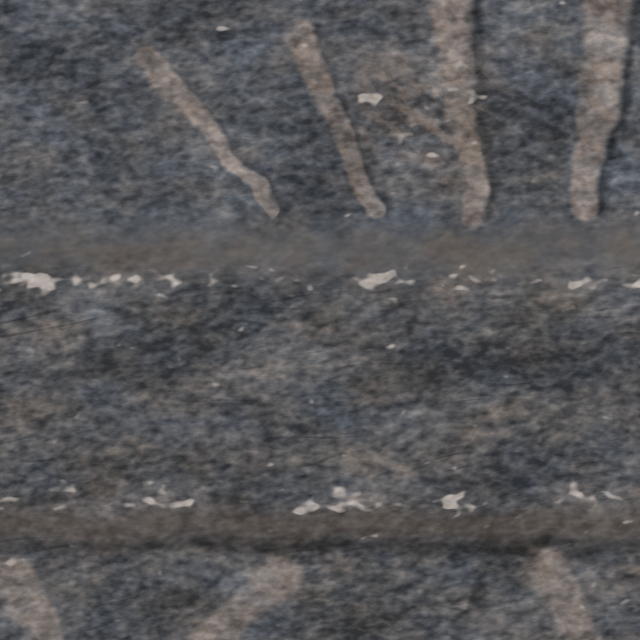
This texture is drawn by a WebGL 2 fragment shader. Its source:

```glsl
#version 300 es
precision highp float;
// Weathered slate with two horizontal ledges, worn tan grooves and pale flecks.
// Stretched gradient noise gives the grain; tapered segments give the grooves;
// thresholded noise gathered along the ledges gives the flecks.
uniform vec2 u_resolution;
out vec4 fragColor;

// Integer hash: two values in 0..1 for each cell
vec2 hash2(vec2 cell) {
  uvec2 v = uvec2(ivec2(cell)) * 1664525u + 1013904223u;
  v.x += v.y * 1664525u;
  v.y += v.x * 1664525u;
  v ^= v >> 16u;
  v.x += v.y * 1664525u;
  v.y += v.x * 1664525u;
  v ^= v >> 16u;
  return vec2(v & 65535u) / 65535.0;
}

float cornerSlope(vec2 cell, vec2 offset) {
  return dot(hash2(cell) * 2.0 - 1.0, offset);
}

float noise(vec2 p) {
  vec2 c = floor(p), f = p - c;
  vec2 s = f * f * f * (f * (f * 6.0 - 15.0) + 10.0);
  vec2 e = vec2(1.0, 0.0);
  float low = mix(cornerSlope(c, f), cornerSlope(c + e.xy, f - e.xy), s.x);
  float high = mix(cornerSlope(c + e.yx, f - e.yx), cornerSlope(c + e.xx, f - e.xx), s.x);
  return mix(low, high, s.y);
}

float fbm(vec2 p) {
  float sum = 0.0, amp = 0.5;
  for (int i = 0; i < 4; i++) {
    sum += amp * noise(p);
    p = mat2(0.96, 0.28, -0.28, 0.96) * p * 2.03 + 17.3;
    amp *= 0.5;
  }
  return sum;
}

vec2 rotate(vec2 p, float angle) {
  float c = cos(angle), s = sin(angle);
  return vec2(c * p.x + s * p.y, c * p.y - s * p.x);
}

// Soft horizontal stripe
float stripe(float y, float centre, float width) {
  float d = (y - centre) / width;
  return exp(-d * d);
}

// Tapered groove from a to b: x is the worn body, y the shadow on its right
vec2 groove(vec2 p, vec2 a, vec2 b, float width) {
  vec2 axis = b - a;
  float t = clamp(dot(p - a, axis) / dot(axis, axis), 0.0, 1.0);
  vec2 away = p - a - axis * t;
  float w = width * mix(1.0, 0.5, t);
  float body = 1.0 - smoothstep(w * 0.6, w * 1.2, length(away));
  float shadow = 1.0 - smoothstep(0.0, 0.018, length(away - vec2(w * 1.15, 0.0)));
  return vec2(body, shadow * (1.0 - body));
}

// Upper row of grooves leans from slanted to upright; lower row alternates
vec2 grooveRows(vec2 p) {
  vec2 marks = vec2(0.0);
  for (int i = 0; i < 4; i++) {
    float k = float(i), s = k / 3.0;
    vec2 j = hash2(vec2(k, 41.0)) - 0.5;
    vec2 top = vec2(0.22 + 0.25 * k - 0.02 * s + 0.02 * j.x, 1.03 - 0.12 * (1.0 - s));
    vec2 foot = vec2(top.x + mix(0.2, -0.04, s), 0.67 + 0.04 * j.y);
    marks = max(marks, groove(p, top, foot, mix(0.02, 0.042, s)));
    float lean = mod(k, 2.0) < 0.5 ? 0.08 : -0.17;
    vec2 head = vec2(0.02 + 0.42 * k + 0.03 * j.y, 0.1);
    marks = max(marks, 0.85 * groove(p, head, head + vec2(lean, -0.15), 0.036));
  }
  return marks;
}

void main() {
  vec2 uv = gl_FragCoord.xy / u_resolution;
  vec2 bend = vec2(fbm(uv * 9.0), fbm(uv * 9.0 + 31.0));
  vec2 grainUv = rotate(uv, 0.12);
  float upper = smoothstep(0.58, 0.7, uv.y);

  // Layered grain, calmer on the smooth ledge
  float smoothLedge = stripe(uv.y + 0.04 * bend.y, 0.61, 0.042);
  float broad = fbm(uv * vec2(4.5, 8.0) + 3.0);
  float grain = 0.36 * fbm(grainUv * vec2(34.0, 64.0));
  grain += 0.1 * noise(grainUv * vec2(80.0, 125.0));
  float tone = 0.335 + 0.33 * broad + grain * (1.0 - 0.7 * smoothLedge);
  tone = mix(tone, 0.385 + 0.3 * grain, 0.6 * smoothLedge);

  // Thin dark cracks below the smooth ledge
  float seam = abs(noise(grainUv * vec2(7.0, 40.0) + 9.0));
  float crack = (1.0 - smoothstep(0.0, 0.1, seam)) * smoothstep(-0.05, 0.2, bend.x);
  tone *= 1.0 - 0.2 * crack * (1.0 - upper) * (1.0 - smoothLedge);

  // Cool stone with warm stains
  float warmth = 0.5 + 1.7 * fbm(uv * vec2(9.0, 16.0) + 57.0) + 2.2 * (tone - 0.35) - 0.25 * upper;
  warmth = clamp(warmth + 0.2 * smoothLedge, 0.0, 1.0);
  vec3 tint = mix(vec3(0.94, 0.99, 1.07), vec3(1.05, 0.99, 0.95), warmth);
  vec3 colour = max(tone, 0.2) * tint;

  // Brown lower ledge with a dark underside
  float ledgeY = uv.y + 0.03 * bend.y + 0.008 * uv.x;
  vec3 brown = vec3(0.34, 0.31, 0.29) + 0.45 * grain;
  colour = mix(colour, brown, 0.8 * stripe(ledgeY, 0.182, 0.027));
  colour *= 1.0 - 0.25 * stripe(ledgeY, 0.15, 0.012);

  // Worn grooves and a ragged patch where two of them meet
  vec2 marks = grooveRows(uv + 0.04 * bend);
  float patchArea = 1.0 - smoothstep(0.03, 0.16, length((uv - vec2(0.66, 0.83)) * vec2(0.8, 1.0)));
  float ragged = smoothstep(-0.05, 0.14, fbm(rotate(uv, -0.6) * vec2(20.0, 34.0)));
  float worn = max(marks.x * (0.65 + 0.35 * ragged), patchArea * (0.25 + 0.6 * ragged));
  vec3 tan = vec3(0.545, 0.495, 0.465) + 0.9 * grain + 0.3 * broad;
  colour *= 1.0 - 0.35 * marks.y * upper;
  colour = mix(colour, tan, 0.92 * worn);

  // Pale flecks gathered along both ledges, sparse elsewhere
  float gather = max(stripe(uv.y, 0.562, 0.024), stripe(uv.y, 0.215, 0.022));
  gather *= clamp(0.75 + 1.8 * noise(vec2(uv.x * 7.0, floor(uv.y * 2.5) + 0.4)), 0.2, 1.2);
  float speck = noise(grainUv * vec2(20.0, 38.0) + 71.0) + 0.65 * noise(grainUv * vec2(52.0, 80.0));
  float fleck = smoothstep(0.46, 0.82, speck + 0.56 * gather + 0.22 * patchArea);
  vec3 pale = vec3(0.70, 0.665, 0.64) + 0.8 * grain;
  colour = mix(colour, pale, 0.92 * fleck);

  fragColor = vec4(clamp(colour, 0.0, 1.0), 1.0);
}
```
